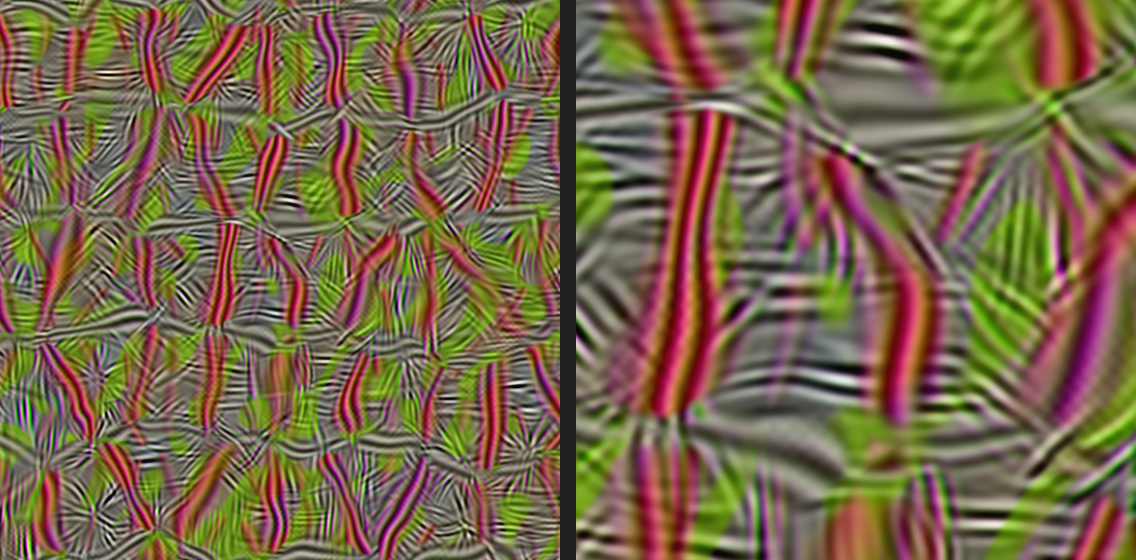
Left, the full canvas; right, a detail of the centre.
A three.js fragment shader for this pattern:

```glsl
varying vec2 vUv;

const vec3 GREY = vec3(0.44, 0.43, 0.38);
const vec3 GREEN = vec3(0.42, 0.58, 0.11);
const vec3 RED = vec3(0.63, 0.20, 0.17);
const vec3 PURPLE = vec3(0.49, 0.23, 0.40);
const vec2 ZONES = vec2(9.0, 8.0);

vec2 hash2(vec2 p) {
  vec2 q = vec2(dot(p, vec2(127.1, 311.7)), dot(p, vec2(269.5, 183.3)));
  return fract(sin(q) * 43758.55);
}

float layeredSines(vec2 p) {
  float a = sin(p.x + 1.7 * sin(p.y * 0.7)) * sin(p.y + 1.3 * sin(p.x * 0.8 + 2.0));
  return a + 0.5 * sin(p.x * 1.7 - p.y * 1.3 + 1.0);
}

// Each zone is ruled along an axis, fans out from a hub or slopes like a roof
vec2 streakDirection(vec2 centre, vec2 jitter) {
  vec2 zone = floor(centre * ZONES);
  vec2 pick = hash2(zone + 50.0);
  vec2 axis = pick.y < 0.66 ? vec2(1.0, 0.0) : vec2(0.0, 1.0);
  vec2 fromHub = centre - (zone + vec2(0.5, 0.4 + 0.6 * pick.y)) / ZONES;
  vec2 roof = vec2(fromHub.x < 0.0 ? -0.75 : 0.75, pick.y < 0.6 ? -0.7 : 0.7);
  vec2 sloped = pick.x < 0.72 ? normalize(fromHub) : roof;
  return normalize((pick.x < 0.42 ? axis : sloped) + 0.25 * (jitter - 0.5));
}

// One short bent wave packet; some upright packets split into colours
vec3 wavePacket(vec2 d, vec2 along, float bend, float freq, float phase) {
  float u = dot(d, along);
  float v = dot(d, vec2(-along.y, along.x)) + bend * u * u;
  float envelope = exp(-u * u / 0.0010 - v * v / 0.00015);
  envelope *= max(0.0, 1.0 - dot(d, d) / 0.0025);
  float colourful = 0.08 + along.y * along.y * step(0.55, fract(phase));
  return envelope * cos(v * freq + phase + colourful * vec3(0.0, 1.3, -0.5));
}

vec3 streaks(vec2 p, float density) {
  vec2 home = floor(p * density);
  vec3 sum = vec3(0.0);
  for (int j = -1; j <= 1; j++) {
    for (int i = -1; i <= 1; i++) {
      for (int k = 0; k < 3; k++) {
        vec2 id = home + vec2(float(i), float(j));
        vec2 place = hash2(id + float(k) * 37.0);
        vec2 shape = hash2(id + float(k) * 19.0 + 71.0);
        vec2 centre = (id + place) / density;
        vec2 along = streakDirection(centre, shape.yx);
        float freq = mix(340.0, 620.0, place.x);
        sum += wavePacket(p - centre, along, 12.0 * (shape.x - 0.5), freq, 6.28 * shape.y);
      }
    }
  }
  return sum / (1.0 + 0.15 * abs(sum));
}

// Banded cell borders: upright ones are red or purple, level ones grey
vec3 drawBorders(vec3 colour, vec2 p, vec2 cells, vec2 scatter, float width, float gain) {
  vec2 home = floor(p * cells);
  vec2 a = vec2(9.0), b = vec2(9.0), idA = home, idB = home;
  float third = 9.0;
  for (int j = -2; j <= 2; j++) {
    for (int i = -2; i <= 2; i++) {
      vec2 id = home + vec2(float(i), float(j));
      vec2 c = (id + 0.5 + scatter * (hash2(id) - 0.5)) / cells - p;
      float dist = length(c);
      if (dist < length(a)) {
        third = length(b); b = a; idB = idA; a = c; idA = id;
      } else if (dist < length(b)) {
        third = length(b); b = c; idB = id;
      } else {
        third = min(third, dist);
      }
    }
  }
  vec2 normal = normalize(b - a);
  float side = dot(0.5 * (a + b), normal) * (normal.x < 0.0 ? -1.0 : 1.0);
  vec2 seed = hash2(idA + idB + 13.0);
  side += 0.25 * width * layeredSines(p * 31.0 + seed * 7.0);
  float steep = smoothstep(0.45, 0.85, abs(normal.x));
  float fade = 0.9 + 0.3 * layeredSines(p * 24.0 + seed * 9.0);
  float strength = gain * fade * mix(0.55, 1.15, seed.x);
  strength *= smoothstep(0.0, 0.02, third - length(b));
  float r = side * side / (width * width);

  // Tint along the core, then lines running beside it
  float hueShift = smoothstep(-0.3, 0.8, layeredSines(p * 24.0 + seed * 6.0 + side * 40.0));
  vec3 tint = mix(GREY, mix(RED, PURPLE, hueShift), steep);
  colour = mix(colour, tint, clamp(1.2 * strength * exp(-r), 0.0, 0.92));
  float drift = 6.28 * seed.y + 0.9 * layeredSines(p * 17.0 + seed * 5.0);
  vec3 split = vec3(0.0, 0.9, -0.3) * mix(0.3 * seed.y, 1.0, steep);
  float freq = mix(210.0, 390.0, seed.x);
  return colour + 0.27 * strength * exp(-0.7 * r) * cos(side * freq + drift + split);
}

void main() {
  vec2 bend = vec2(layeredSines(vUv * 19.0), layeredSines(vUv.yx * 17.0 + 4.0));
  vec2 p = vUv + 0.009 * bend;

  // Grey ground, warm to cool and light to dark, with calmer green patches
  float patchMask = smoothstep(0.05, 0.5, layeredSines(p * vec2(38.0, 30.0) + 2.0));
  vec3 ground = GREY + vec3(0.03, 0.0, -0.04) * layeredSines(p * 14.0);
  vec3 colour = mix(ground, GREEN, patchMask);
  colour *= 1.0 + 0.12 * layeredSines(p * vec2(47.0, 61.0) + 5.0);
  colour += streaks(vUv + 0.004 * bend, 20.0) * mix(0.33, 0.18, patchMask);

  // Small inner frames first, then the large trunks and beams
  colour = drawBorders(colour, p + 3.0, vec2(13.0, 10.0), vec2(0.6), 0.011, 0.5);
  colour = drawBorders(colour, p, vec2(8.0, 5.0), vec2(0.65, 0.5), 0.020, 1.0);

  // Faint woven ripple that comes and goes
  float weave = 0.03 * max(0.0, layeredSines(vUv * 25.0));
  colour += weave * sin(vUv.x * 560.0) * sin(vUv.y * 560.0);
  gl_FragColor = vec4(clamp(colour, 0.03, 0.95), 1.0);
}
```
